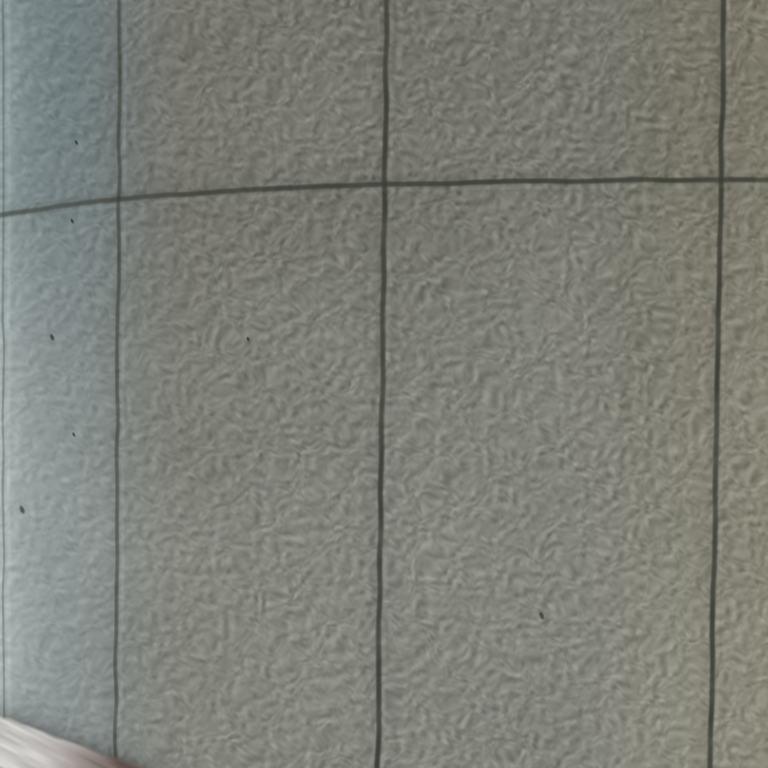
Reproduce this texture procedurally as a Shadertoy shader.

```glsl
#define COLUMN_STEP 0.554
#define COLUMN_PHASE 0.074
#define COLUMN_RADIUS 0.808
#define COLUMN_CENTRE 0.81
#define COURSE_HEIGHT 0.768
#define COURSE_DROP 0.048
#define GRAIN_SCALE 135.0
#define GRAIN_DEPTH 0.125
#define PIT_CELLS 8.0
#define JOINT_COLOR vec3(0.23, 0.24, 0.21)

float hash(vec2 p) {
    vec3 q = fract(p.xyx * 0.1031);
    q += dot(q, q.yzx + 33.33);
    return fract((q.x + q.y) * q.z);
}

float noise(vec2 p) {
    vec2 i = floor(p), f = fract(p);
    f = f * f * (3.0 - 2.0 * f);
    return mix(mix(hash(i), hash(i + vec2(1, 0)), f.x),
               mix(hash(i + vec2(0, 1)), hash(i + vec2(1, 1)), f.x), f.y);
}

float fbm(vec2 p) {
    float sum = 0.0, amp = 0.5;
    for (int i = 0; i < 4; i++) {
        sum += amp * noise(p);
        p = mat2(1.6, 1.2, -1.2, 1.6) * p + 7.3;
        amp *= 0.5;
    }
    return sum;
}

// Soft line coverage, never narrower than a pixel
float joint(float d, float halfWidth) {
    float soft = max(halfWidth, 1.0 / iResolution.y);
    return 1.0 - smoothstep(0.2 * soft, soft, abs(d));
}

// Side-lit relief of the pebbled plaster
float relief(vec2 uv) {
    vec2 p = uv * GRAIN_SCALE;
    p += 1.6 * vec2(noise(uv * 40.0), noise(uv * 40.0 + 19.0));
    vec2 slope = vec2(0.45, -0.4);
    float coarse = noise(p + slope) - noise(p - slope);
    p = mat2(0.8, 0.6, -0.6, 0.8) * p * 1.7 + 31.0;
    return 0.7 * coarse + 0.35 * (noise(p + slope) - noise(p - slope));
}

// Wall tone: cool light from the left, warmer right, paler base
vec3 wallColor(vec2 uv) {
    vec3 wall = mix(vec3(0.51, 0.515, 0.485), vec3(0.455, 0.455, 0.425),
                    smoothstep(0.15, 1.0, uv.y));
    wall += vec3(0.025, 0.015, -0.012) * smoothstep(0.65, 1.0, uv.x);
    vec3 cool = mix(vec3(0.54, 0.57, 0.565), vec3(0.43, 0.48, 0.485),
                    smoothstep(0.35, 0.9, uv.y));
    wall = mix(wall, cool, 1.0 - smoothstep(0.09, 0.24, uv.x));
    wall += vec3(0.13, 0.14, 0.14) * exp(-uv.x * 28.0);
    return wall + 0.05 * (fbm(uv * 7.0) - 0.47);
}

// Sparse dark pits, denser toward the left
float pits(vec2 uv) {
    vec2 cell = floor(uv * PIT_CELLS);
    vec2 centre = 0.2 + 0.6 * vec2(hash(cell + 3.0), hash(cell + 17.0));
    vec2 d = (fract(uv * PIT_CELLS) - centre) / PIT_CELLS;
    d.x += 0.3 * d.y;
    float size = mix(0.003, 0.006, hash(cell + 41.0));
    float present = step(hash(cell + 59.0), mix(0.5, 0.03, smoothstep(0.0, 0.5, uv.x)));
    return present * (1.0 - smoothstep(0.3, 1.0, length(d * vec2(1.3, 0.8)) / size));
}

void mainImage(out vec4 fragColor, in vec2 fragCoord) {
    vec2 uv = fragCoord / iResolution.xy;
    vec3 color = wallColor(uv);
    color += GRAIN_DEPTH * mix(0.6, 1.0, smoothstep(0.0, 0.4, uv.x)) * relief(uv);
    color *= 1.0 - 0.45 * pits(uv);

    // Upright joints, spaced as on a rounded wall
    for (int i = 0; i < 4; i++) {
        float k = float(i), weight = min(k, 2.0);
        float x = COLUMN_CENTRE - COLUMN_RADIUS * cos(COLUMN_STEP * k + COLUMN_PHASE);
        x -= 0.006 * k * (1.0 - uv.y);
        x += 0.0025 * (noise(vec2(k * 9.0, uv.y * 22.0)) - 0.5);
        float d = uv.x - x;
        float wear = 0.8 + 0.3 * noise(vec2(k * 5.0 + 2.0, uv.y * 30.0));
        color *= 1.0 - 0.05 * weight * exp(-abs(d) * 110.0);
        color += 0.03 * joint(d - 0.007, 0.004);
        color = mix(color, JOINT_COLOR, (0.3 + 0.27 * weight) * wear * joint(d, 0.0026 + 0.0013 * weight));
    }

    // Level joint, bending down at the left
    float courseY = COURSE_HEIGHT - COURSE_DROP * exp(-3.5 * uv.x);
    courseY += 0.002 * (noise(vec2(uv.x * 24.0, 4.0)) - 0.5);
    float d = uv.y - courseY;
    float strength = mix(0.55, 0.8, smoothstep(0.0, 0.4, uv.x)) * (0.85 + 0.25 * noise(uv * 30.0));
    color *= 1.0 - 0.09 * exp(-abs(d) * 100.0);
    color += 0.025 * joint(d + 0.008, 0.004);
    color = mix(color, JOINT_COLOR, strength * joint(d, 0.0052));

    // Pale streaked wedge in the lower corner with its shadow
    float edge = uv.y - 0.069 + 0.36 * uv.x + 0.004 * (noise(uv * 60.0) - 0.5);
    float streak = noise(vec2(uv.x * 25.0 - uv.y * 10.0, (uv.y + 0.5 * uv.x) * 190.0));
    vec3 pale = mix(vec3(0.78, 0.77, 0.76), vec3(0.43, 0.38, 0.36), smoothstep(0.04, 0.16, uv.x));
    color *= 1.0 - 0.25 * exp(-max(edge, 0.0) * 70.0) * (1.0 - smoothstep(0.15, 0.3, uv.x));
    color = mix(color, pale + 0.16 * (streak - 0.5), 1.0 - smoothstep(-0.006, 0.002, edge));

    fragColor = vec4(clamp(color, 0.0, 1.0), 1.0);
}
```
